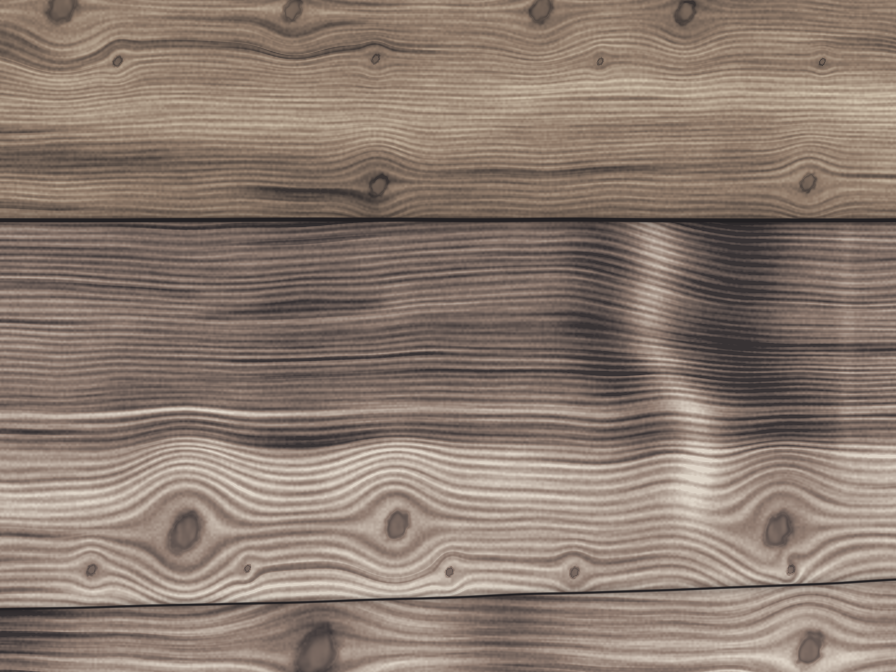
This texture is drawn by a Shadertoy shader. Its source:

```glsl
// Three weathered wooden planks with fine wavy grain, knots and dark stains.

const float TAU = 6.2831853;
const vec3 DARK_WOOD = vec3(0.22, 0.20, 0.205);
const vec3 MID_WOOD = vec3(0.56, 0.48, 0.435);
const vec3 PALE_WOOD = vec3(0.87, 0.83, 0.78);
const vec3 SEAM_COLOR = vec3(0.13, 0.12, 0.13);

float hash(vec2 p) {
    vec3 q = fract(p.xyx * vec3(0.1031, 0.1030, 0.0973));
    q += dot(q, q.yzx + 33.33);
    return fract((q.x + q.y) * q.z);
}

float noise(vec2 p) {
    vec2 cell = floor(p), f = fract(p);
    f = f * f * (3.0 - 2.0 * f);
    return mix(mix(hash(cell), hash(cell + vec2(1, 0)), f.x),
               mix(hash(cell + vec2(0, 1)), hash(cell + vec2(1, 1)), f.x), f.y);
}

float bell(float x, float center, float width) {
    float d = (x - center) / width;
    return exp(-d * d);
}

// A jittered row of knots: x = grain shift, y = core mask, z = dark rim.
vec3 knotRow(vec2 p, float rowY, float spacing, float size, float seed) {
    vec3 sum = vec3(0.0);
    float home = floor(p.x / spacing);
    for (float i = -1.0; i <= 1.0; i++) {
        vec2 id = vec2(home + i + 20.0, seed);
        float s = size * mix(0.55, 1.0, hash(id + 3.7));
        vec2 center = vec2((home + i + 0.2 + 0.6 * hash(id)) * spacing,
                           rowY + size * (hash(id + 9.1) - 0.5));
        vec2 d = p - center;
        float spread = exp(-dot(d / (s * vec2(3.0, 4.0)), d / (s * vec2(3.0, 4.0))));
        float r = length(vec2(d.x - 0.25 * d.y, d.y) / (s * vec2(0.8, 1.0)));
        r += 0.3 * (noise(d / s * 2.5 + id) - 0.5);
        sum += vec3(-0.8 * d.y * spread, 1.0 - smoothstep(0.75, 1.05, r),
                    bell(r, 1.0, 0.28) + 0.35 * exp(-r * r * 0.2));
    }
    return sum;
}

// Growth rings cut lengthwise: uneven lines of varying strength.
float rings(vec2 g, float frequency) {
    float phase = g.y * frequency + 2.0 * noise(g * vec2(0.6, 12.0))
                + 0.5 * noise(g * vec2(5.0, 40.0));
    float strength = mix(0.35, 1.3, noise(vec2(g.x * 2.5, floor(phase) * 1.7)));
    float wave = sin(TAU * phase);
    return strength * (wave + 0.25 * wave * abs(wave));
}

// Wood tone from dark (0) through brown (0.5) to bleached (1).
vec3 woodColor(float tone) {
    vec3 low = mix(DARK_WOOD, MID_WOOD, clamp(tone * 2.0, 0.0, 1.0));
    return mix(low, PALE_WOOD, clamp(tone * 2.0 - 1.0, 0.0, 1.0));
}

float topTone(vec2 p) {
    float tone = 0.50 + 0.17 * bell(p.y, 0.85, 0.045);
    tone -= 0.24 * bell(p.y, 0.765, 0.022) * (1.0 - smoothstep(0.1, 0.7, p.x));
    return tone - 0.06 * bell(p.y, 0.70, 0.04);
}

float middleTone(vec2 p, float v) {
    float tone = mix(0.69, 0.39, smoothstep(0.315, 0.35, v));
    tone -= 0.12 * bell(v, 0.348, 0.012);
    tone += 0.42 * bell(v, 0.387, 0.0045) + 0.2 * bell(v, 0.372, 0.003);
    float ridge = 0.955 + 0.22 * (0.65 - p.y) + 0.02 * sin(p.y * 22.0);
    float fade = smoothstep(0.18, 0.42, p.y);
    tone -= fade * 0.20 * bell(p.x, ridge - 0.085, 0.05);
    tone += 0.30 * bell(p.x, ridge, 0.032) * smoothstep(0.15, 0.3, p.y);
    tone -= fade * 0.31 * bell(p.x, ridge + 0.12, 0.075);
    return tone + 0.09 * bell(p.x, 1.26, 0.012) * fade;
}

float bottomTone(vec2 p) {
    float tone = 0.66 - 0.36 * bell(p.x, 0.0, 0.12) - 0.33 * bell(p.x, 0.75, 0.09);
    return tone - 0.2 * smoothstep(0.05, 0.1, p.y) * (1.0 - smoothstep(0.4, 0.9, p.x));
}

void mainImage(out vec4 fragColor, in vec2 fragCoord) {
    vec2 p = fragCoord / iResolution.y;
    float pixel = 1.0 / iResolution.y;
    float lowSeam = 0.092 + 0.022 * p.x + 0.008 * p.x * p.x + 0.002 * noise(vec2(p.x * 9.0, 4.0));
    float highSeam = 0.672 + 0.0015 * noise(vec2(p.x * 7.0, 8.0));
    bool isTop = p.y > highSeam, isBottom = p.y < lowSeam;

    // Knots and the bending of the grain
    vec3 knots;
    float v = p.y + 0.022 * (noise(p * vec2(3.0, 5.0)) - 0.5)
            + 0.006 * (noise(p * vec2(11.0, 14.0)) - 0.5);
    if (isTop) {
        knots = knotRow(p, 0.985, 0.31, 0.026, 1.0) + knotRow(p, 0.725, 0.75, 0.016, 2.0)
              + knotRow(p, 0.91, 0.38, 0.008, 3.0);
    } else if (isBottom) {
        knots = knotRow(p, 0.025, 0.75, 0.036, 4.0);
    } else {
        knots = knotRow(p, 0.22, 0.42, 0.028, 5.0) + knotRow(p, 0.15, 0.25, 0.008, 6.0);
        float upper = smoothstep(0.36, 0.6, p.y);
        v += upper * (0.06 * smoothstep(0.84, 1.12, p.x) - 0.02 * smoothstep(0.3, 0.85, p.x));
        v -= 0.016 * bell(p.x, 1.0, 0.07) * (1.0 - upper);
        v += 0.3 * max(0.0, 0.33 - p.y);
    }
    v += knots.x;

    // Broad tone and ring contrast of each plank
    float tone = isTop ? topTone(p) : isBottom ? bottomTone(p) : middleTone(p, v);
    float frequency = isTop ? 100.0 : isBottom ? 52.0 : 92.0;
    float contrast = isTop ? 0.085 : isBottom ? 0.13 : 0.15;
    vec2 grain = vec2(p.x, v + (isTop ? 3.0 : isBottom ? 6.0 : 0.0));

    // Rings, streaks, fibres, cracks and weathering
    tone += contrast * rings(grain, frequency);
    tone += 0.22 * (noise(grain * vec2(2.0, 32.0)) - 0.5);
    tone += 0.16 * (noise(grain * vec2(22.0, 330.0)) - 0.5);
    tone += 0.12 * (noise(p * vec2(9.0, 3.0)) - 0.5);
    tone += 0.10 * (noise(p * 260.0) - 0.5);
    tone -= 0.25 * smoothstep(0.76, 0.92, noise(grain * vec2(2.2, 75.0) + 17.0));
    tone += isTop || isBottom ? 0.0 : 0.12 * bell(p.y, lowSeam + 0.018, 0.012);

    // Knot faces with curved rings and dark rims
    float face = 0.42 + 0.12 * (noise(p * vec2(150.0, 60.0)) - 0.5);
    tone = mix(tone, face, 0.85 * min(knots.y, 1.0)) - 0.27 * min(knots.z, 1.2);

    vec3 color = woodColor(tone);
    color *= isTop ? vec3(1.01, 1.0, 0.95) : vec3(1.0);

    // Gaps between planks
    float highGap = abs(p.y - highSeam), lowGap = abs(p.y - lowSeam);
    color *= 1.0 - 0.35 * exp(-highGap / 0.008) - 0.25 * exp(-lowGap / 0.006);
    float gap = max(1.0 - smoothstep(0.003 - pixel, 0.003 + pixel, highGap),
                    1.0 - smoothstep(0.0016 - pixel, 0.0016 + pixel, lowGap));
    fragColor = vec4(mix(color, SEAM_COLOR, gap), 1.0);
}
```
